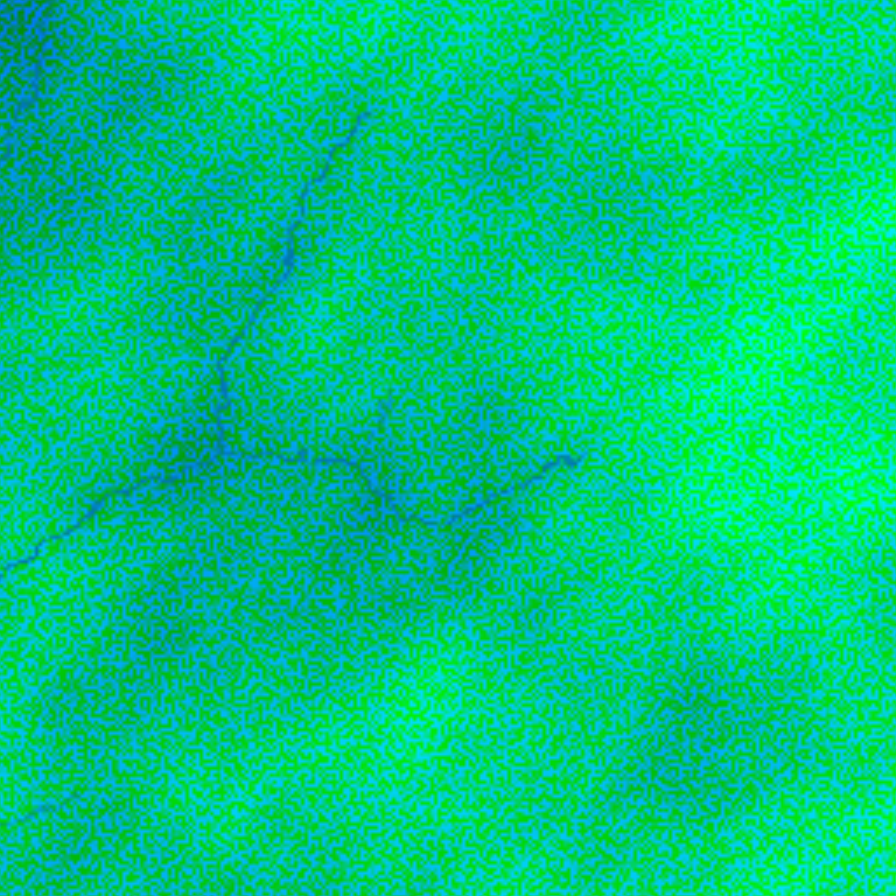
Give the GLSL for this texture, as a Shadertoy shader.

```glsl
// Green and cyan labyrinth grain over soft cloud shading, crossed by thin blue rivers.

const vec3 GRAIN_GREEN = vec3(0.0, 0.81, 0.03);
const vec3 GRAIN_BLUE  = vec3(0.0, 0.74, 0.97);
const vec3 RIVER_BLUE  = vec3(0.0, 0.46, 0.70);

const float MAP_CELLS = 256.0;
const float GRAIN_FREQUENCY = 180.0;
const float GRAIN_CONTRAST = 4.5;
const float RIVER_HALF_WIDTH = 0.0021;

// Integer hash of a lattice cell, 0 to 1
float hash(vec2 cell) {
    uvec2 q = uvec2(ivec2(cell)) * uvec2(1597334677u, 3812015801u);
    uint n = (q.x ^ q.y) * 1597334677u;
    n = (n ^ (n >> 15)) * 2246822519u;
    n ^= n >> 13;
    return float(n >> 8) / 16777216.0;
}

// Gradient noise, about -0.7 to 0.7
float cornerSlope(vec2 cell, vec2 offset) {
    float angle = 6.28318 * hash(cell);
    return dot(vec2(cos(angle), sin(angle)), offset);
}

float gradientNoise(vec2 p) {
    vec2 cell = floor(p), f = p - cell;
    vec2 u = f * f * f * (f * (f * 6.0 - 15.0) + 10.0);
    vec2 e = vec2(1.0, 0.0);
    float low  = mix(cornerSlope(cell, f), cornerSlope(cell + e.xy, f - e.xy), u.x);
    float high = mix(cornerSlope(cell + e.yx, f - e.yx), cornerSlope(cell + e.xx, f - e.xx), u.x);
    return mix(low, high, u.y);
}

float fbm(vec2 p, int octaves) {
    float sum = 0.0, amplitude = 1.0;
    for (int i = 0; i < octaves; i++) {
        sum += amplitude * gradientNoise(p);
        p = mat2(1.6, 1.2, -1.2, 1.6) * p + 17.3;
        amplitude *= 0.5;
    }
    return sum;
}

vec2 rotate(vec2 p, float angle) {
    float c = cos(angle), s = sin(angle);
    return vec2(c * p.x - s * p.y, s * p.x + c * p.y);
}

// Distance to a straight reach, and to a river bent once at b
float reach(vec2 p, vec2 a, vec2 b) {
    vec2 along = b - a;
    float t = clamp(dot(p - a, along) / dot(along, along), 0.0, 1.0);
    return length(p - a - t * along);
}

float river(vec2 p, vec2 a, vec2 b, vec2 c) {
    return min(reach(p, a, b), reach(p, b, c));
}

float mainRivers(vec2 p) {
    vec2 fork = vec2(0.247, 0.493), bend = vec2(0.44, 0.425);
    float d = river(p, vec2(-0.02, 0.34), vec2(0.12, 0.44), fork);
    d = min(d, river(p, fork, vec2(0.25, 0.60), vec2(0.32, 0.70)));
    d = min(d, river(p, vec2(0.32, 0.70), vec2(0.34, 0.79), vec2(0.41, 0.87)));
    d = min(d, river(p, fork, vec2(0.39, 0.485), bend));
    d = min(d, river(p, bend, vec2(0.49, 0.413), vec2(0.655, 0.495)));
    return min(d, river(p, vec2(0.06, 1.02), vec2(0.04, 0.90), vec2(-0.01, 0.80)));
}

float faintStreams(vec2 p) {
    float d = reach(p, vec2(0.40, 0.48), vec2(0.44, 0.565));
    return min(d, reach(p, vec2(-0.01, 0.08), vec2(0.09, 0.11)));
}

float stroke(float dist, float halfWidth) {
    return 1.0 - smoothstep(0.5 * halfWidth, 1.5 * halfWidth, dist);
}

// Colour of the map at one cell centre
vec3 mapColor(vec2 p) {
    vec2 meander = vec2(fbm(p * 28.0 + 40.0, 4), fbm(p * 28.0 + 90.0, 4));
    vec2 bent = p + 0.014 * meander;
    float riverDistance = mainRivers(bent);

    // Cloud shading: brighter to the upper right, darker in the valleys
    vec2 slanted = rotate(p, -0.7) * vec2(2.6, 4.2);
    float shade = 0.21 * fbm(slanted + 31.0, 5);
    shade += 0.16 * (p.x - 0.5) * (0.4 + p.y) + 0.02;
    shade -= 0.09 * exp(-riverDistance / 0.06);

    // Fine labyrinth grain
    float grain = gradientNoise(rotate(p, 0.6) * GRAIN_FREQUENCY + 300.0);
    float clumps = 0.3 * gradientNoise(p * 60.0 + 7.0);
    float blueness = clamp(0.49 + GRAIN_CONTRAST * grain + clumps, 0.0, 1.0);
    vec3 color = mix(GRAIN_GREEN, GRAIN_BLUE, blueness);
    color.g += shade;

    // Water, fading in and out along its course
    float flow = clamp(0.8 + 0.7 * gradientNoise(p * 45.0 + 11.0), 0.5, 0.95);
    float water = flow * stroke(riverDistance, RIVER_HALF_WIDTH);
    water = max(water, 0.5 * flow * stroke(faintStreams(bent), RIVER_HALF_WIDTH));
    return clamp(mix(color, RIVER_BLUE, water), 0.0, 1.0);
}

void mainImage(out vec4 fragColor, in vec2 fragCoord) {
    // Blend the four nearest cells for a soft, slightly stepped drawing
    vec2 grid = fragCoord / iResolution.xy * MAP_CELLS - 0.5;
    vec2 cell = floor(grid), f = grid - cell;
    vec3 color = vec3(0.0);
    for (int i = 0; i < 4; i++) {
        vec2 corner = vec2(i & 1, i >> 1);
        vec2 weight = mix(1.0 - f, f, corner);
        color += weight.x * weight.y * mapColor((cell + corner + 0.5) / MAP_CELLS);
    }
    fragColor = vec4(color, 1.0);
}
```
